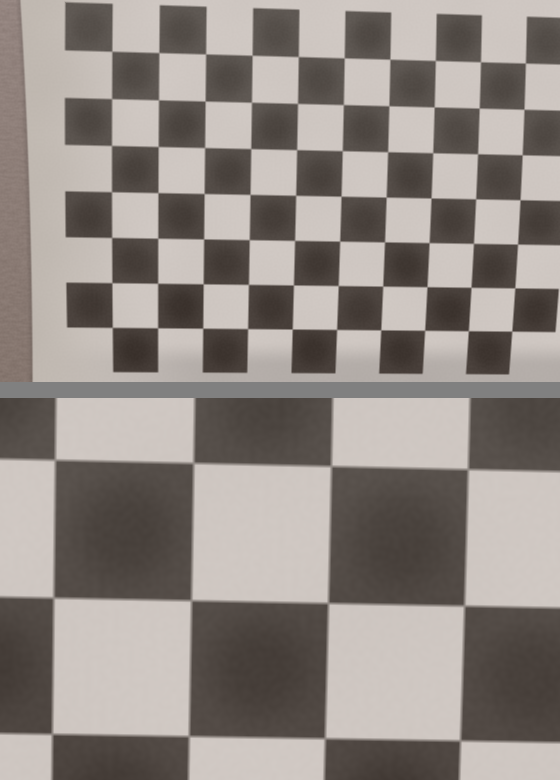
Top, the full canvas; bottom, a detail of the centre.
Reproduce this pattern procedurally as a Shadertoy shader.

```glsl
// Printed checkerboard sheet, 11 by 8 squares, slightly warped, lying on a taupe cloth.

vec2 hashGradient(vec2 cell) {
    float angle = 6.2832 * fract(sin(dot(cell, vec2(127.1, 311.7))) * 43758.5);
    return vec2(cos(angle), sin(angle));
}

float gradientNoise(vec2 p) {
    vec2 i = floor(p), f = p - i;
    vec2 s = f * f * f * (f * (f * 6.0 - 15.0) + 10.0);
    vec2 e = vec2(1.0, 0.0);
    float low = mix(dot(hashGradient(i), f),
                    dot(hashGradient(i + e.xy), f - e.xy), s.x);
    float high = mix(dot(hashGradient(i + e.yx), f - e.yx),
                     dot(hashGradient(i + e.xx), f - e.xx), s.x);
    return mix(low, high, s.y);
}

// Lens and perspective warp: canvas position (y down) to board squares
vec2 boardCoords(vec2 p) {
    float t = p.y;
    float x = p.x - 0.2952 + 0.0095 * t - 0.011 * t * t;
    float u = 1.0 + x * (8.085 + 0.037 * t + 0.379 * t * t) + 0.194 * x * x;
    float across = p.x - 0.295;
    float k = across / 1.065;
    float y = t - 0.0114 - 0.0298 * across;
    float v = 0.012 * (1.0 - k) + y * (7.911 + 0.174 * k) + y * y * (0.401 + 0.08 * k);
    return vec2(u, v);
}

// Soft square waves, alternating sign at every whole number
vec2 squareWave(vec2 x, float soft) {
    return clamp((0.5 - abs(mod(x + 0.5, 2.0) - 1.0)) / soft, -1.0, 1.0);
}

float inkCoverage(vec2 board, float soft) {
    const vec2 count = vec2(11.0, 8.0);
    vec2 wave = squareWave(clamp(board, vec2(0.5), count - 0.5), soft);
    vec2 inside = min(board, count - board);
    float sheet = clamp(0.5 + 0.5 * min(inside.x, inside.y) / soft, 0.0, 1.0);
    return sheet * (0.5 + 0.5 * wave.x * wave.y);
}

void mainImage(out vec4 fragColor, in vec2 fragCoord) {
    vec2 p = fragCoord / iResolution.y;
    p.y = 1.0 - p.y;
    float pixel = 1.0 / iResolution.y;
    vec2 board = boardCoords(p);
    float mottle = gradientNoise(p * 7.0);
    float grain = gradientNoise(p * 160.0);

    // Paper: brightest in the middle, dim at the left and along the bottom
    vec3 paper = mix(vec3(0.75, 0.72, 0.69), vec3(0.81, 0.78, 0.76),
                     smoothstep(0.05, 0.42, p.x));
    paper *= 1.0 - 0.13 * smoothstep(0.89, 0.96, p.y) * smoothstep(0.1, 0.6, p.x);
    paper += 0.012 * mottle + 0.008 * grain;

    // Ink: glare towards the top, paler at the rim of each square
    vec2 fromCentre = abs(fract(board) - 0.5) * 2.0;
    float rim = smoothstep(0.25, 1.1, length(fromCentre));
    vec3 ink = mix(vec3(0.335, 0.31, 0.29), vec3(0.25, 0.215, 0.195),
                   smoothstep(0.1, 1.0, p.y));
    ink += 0.045 * (rim - 0.35) + 0.03 * mottle + 0.015 * grain;

    vec3 color = mix(paper, ink, inkCoverage(board, 0.01 + 5.0 * pixel));

    // Cloth beyond the gently curved left edge of the sheet
    float edge = p.x - (0.0532 + 0.062 * p.y - 0.03 * p.y * p.y);
    vec3 cloth = mix(vec3(0.58, 0.52, 0.50), vec3(0.52, 0.46, 0.43), p.y);
    cloth += 0.03 * gradientNoise(p * vec2(40.0, 130.0)) + 0.02 * grain;
    cloth *= 1.0 - 0.1 * smoothstep(-0.015, 0.0, edge);
    color = mix(cloth, color, smoothstep(-1.0, 1.0, edge / (pixel + 0.001)));

    fragColor = vec4(color, 1.0);
}
```
